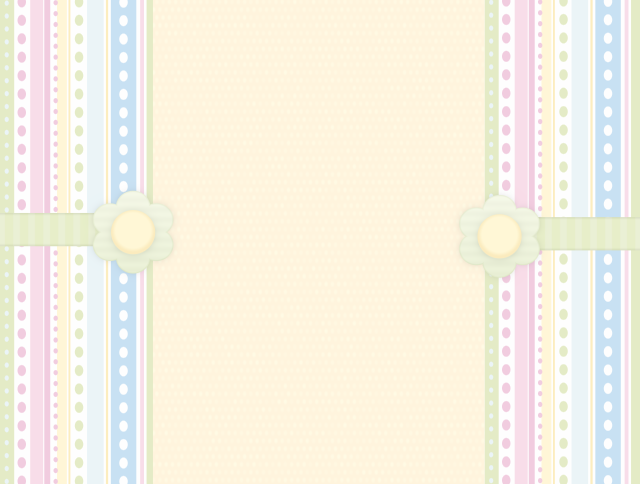
A Shadertoy shader for this background:

```glsl
const float WIDTH = 100.0;          // canvas width in design units
const float STRIP_WIDTH = 23.9;
const float RIGHT_STRIP = 75.7;
const vec2 LEFT_FLOWER = vec2(20.8, 39.35);
const vec2 RIGHT_FLOWER = vec2(78.05, 38.7);
const float RIBBON_HALF = 2.6;
const float RIBBON_RIB = 2.35;
const float PETAL_REACH = 3.92;
const float PETAL_RADIUS = 2.55;
const float BUTTON_RADIUS = 3.45;
const vec2 WEAVE_CELL = vec2(0.98, 1.225);
const vec2 BIG_DOT = vec2(0.66, 0.86);
const float BIG_STEP = 2.88;

const vec3 CREAM = vec3(1.0, 0.957, 0.868);
const vec3 CREAM_DOT = vec3(1.0, 0.982, 0.895);
const vec3 WHITE = vec3(0.997);
const vec3 GREEN = vec3(0.893, 0.922, 0.775);
const vec3 PINK = vec3(0.974, 0.865, 0.912);
const vec3 ROSE = vec3(0.945, 0.80, 0.875);
const vec3 YELLOW = vec3(1.0, 0.965, 0.845);
const vec3 GOLD = vec3(0.99, 0.93, 0.75);
const vec3 ICE = vec3(0.92, 0.958, 0.97);
const vec3 BLUE = vec3(0.785, 0.882, 0.952);
const vec3 PETAL = vec3(0.935, 0.953, 0.87);
const vec3 BUTTON = vec3(1.0, 0.97, 0.84);

// Start and end of each coloured band within a strip
const int BANDS = 10;
const vec2 SPAN[BANDS] = vec2[](
    vec2(0.0, 2.22), vec2(4.72, 6.75), vec2(6.92, 7.85), vec2(8.9, 10.45),
    vec2(10.7, 11.0), vec2(13.6, 16.2), vec2(16.55, 16.9), vec2(17.32, 21.3),
    vec2(21.9, 22.5), vec2(22.9, 25.0));
const vec3 TINT[BANDS] = vec3[](
    GREEN, PINK, ROSE, YELLOW, GOLD, ICE, GOLD, BLUE, PINK, GREEN);

float hash(vec2 p) {
    return fract(sin(dot(p, vec2(127.1, 311.7))) * 43758.5453);
}

// Coverage of a signed distance, one pixel soft
float cover(float d, float aa) {
    return clamp(0.5 - d / aa, 0.0, 1.0);
}

float band(float x, vec2 span, float aa) {
    return cover(max(span.x - x, x - span.y), aa);
}

float ellipse(vec2 p, vec2 r, float aa) {
    return cover((length(p / r) - 1.0) * min(r.x, r.y), aa);
}

// Vertical column of evenly spaced dots
float dotColumn(vec2 p, vec2 start, vec2 r, float gap, float aa) {
    float y = mod(p.y - start.y + 0.5 * gap, gap) - 0.5 * gap;
    return ellipse(vec2(p.x - start.x, y), r, aa);
}

// Cream paper with staggered pale dots of uneven strength
vec3 paper(vec2 p, float aa) {
    vec2 q = p / WEAVE_CELL;
    q.x += 0.5 * mod(floor(q.y), 2.0);
    float strength = 0.35 + 0.6 * hash(floor(q));
    float d = ellipse((fract(q) - 0.5) * WEAVE_CELL, vec2(0.25, 0.36), aa * 1.5);
    return mix(CREAM, CREAM_DOT, d * strength);
}

vec3 strip(vec2 p, float aa) {
    vec3 col = WHITE;
    for (int i = 0; i < BANDS; i++)
        col = mix(col, TINT[i], band(p.x, SPAN[i], aa));
    col = mix(col, ICE, dotColumn(p, vec2(1.05, 0.4), vec2(0.32, 0.4), 2.02, aa));
    col = mix(col, ROSE, dotColumn(p, vec2(3.4, 0.45), BIG_DOT, BIG_STEP, aa));
    col = mix(col, ROSE, dotColumn(p, vec2(8.7, 0.4), vec2(0.34, 0.4), 1.7, aa));
    col = mix(col, GREEN, dotColumn(p, vec2(12.35, 0.45), BIG_DOT, BIG_STEP, aa));
    return mix(col, WHITE, dotColumn(p, vec2(19.3, 0.4), BIG_DOT, BIG_STEP, aa));
}

// Ribbed band running outward from the flower; side is -1 or 1
vec3 ribbon(vec3 col, vec2 p, float side, float aa) {
    float d = max(abs(p.y) - RIBBON_HALF, -p.x * side);
    float rib = smoothstep(-0.2, 0.5, sin(p.x * 6.28318 / RIBBON_RIB));
    vec3 cloth = mix(GREEN + 0.012, PETAL - 0.01, rib * 0.65);
    cloth -= 0.06 * smoothstep(-0.5, 0.0, d);
    return mix(col, cloth, cover(d, aa));
}

vec3 flower(vec3 col, vec2 p, float aa) {
    vec2 q = p / vec2(1.06, 1.0);
    float d = length(q) - PETAL_REACH;
    for (int i = 0; i < 6; i++) {
        float a = (float(i) + 0.5) * 1.047198;
        d = min(d, length(q - PETAL_REACH * vec2(cos(a), sin(a))) - PETAL_RADIUS);
    }
    col *= 1.0 - 0.05 * exp(-2.5 * max(d, 0.0));
    vec3 leaf = PETAL + vec3(0.003, 0.002, 0.005) * p.y;
    leaf -= 0.008 * sin(p.y * 4.0);
    leaf -= vec3(0.04, 0.03, 0.06) * smoothstep(-0.3, 0.0, d);
    col = mix(col, leaf, cover(d, aa));

    // Domed button, darker towards its lower rim
    float r = length(p);
    col -= 0.05 * exp(-2.0 * max(length(p + vec2(0.0, 0.2)) - BUTTON_RADIUS, 0.0)) * cover(d, aa);
    float rim = smoothstep(0.76, 1.0, length(p - vec2(0.0, 0.25)) / BUTTON_RADIUS);
    vec3 dome = mix(BUTTON, GOLD - vec3(0.01, 0.02, 0.03), rim * 0.8);
    return mix(col, dome, cover(r - BUTTON_RADIUS, aa));
}

void mainImage(out vec4 fragColor, in vec2 fragCoord) {
    float aa = WIDTH / iResolution.x;
    vec2 p = fragCoord * aa;

    // Paper with a striped strip on each side
    bool right = p.x > 0.5 * WIDTH;
    vec2 local = right ? p - vec2(RIGHT_STRIP, 0.13) : p;
    float mask = band(local.x, vec2(0.0, right ? WIDTH : STRIP_WIDTH), aa);
    vec3 col = mix(paper(p, aa), strip(local, aa), mask);

    // Ribbon and flower on the same side
    vec2 q = p - (right ? RIGHT_FLOWER : LEFT_FLOWER);
    col = ribbon(col, q - vec2(0.0, 0.4), right ? 1.0 : -1.0, aa);
    col = flower(col, q, aa);
    fragColor = vec4(clamp(col, 0.0, 1.0), 1.0);
}
```
